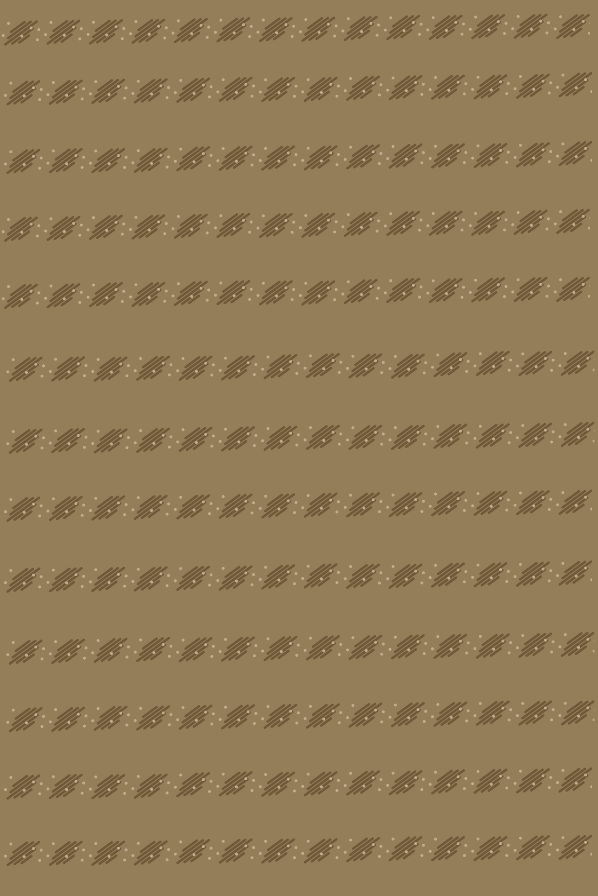
Reproduce this pattern procedurally as a WebGL 1 fragment shader.

```glsl
precision highp float;
// Thirteen slanting rows of slanted brush hatching with pale specks on tan.

uniform vec2 u_resolution;

const float HEIGHT = 768.0;   // design units down the canvas
const float ROWS = 13.0;
const float COLUMNS = 14.0;
const float PITCH = 36.4;     // spacing of motifs along a row
const float TILT = 0.0125;    // rise of each row to the right

const vec3 TAN = vec3(0.58, 0.49, 0.35);
const vec3 BROWN = vec3(0.44, 0.35, 0.22);
const vec3 CREAM = vec3(0.76, 0.67, 0.55);

float hash(vec2 p) {
  return fract(sin(dot(p, vec2(127.1, 311.7))) * 43758.5);
}

// Gradient noise along x, with a separate track for each seed
float gradientNoise(float x, float seed) {
  float i = floor(x);
  float f = x - i;
  float a = (hash(vec2(i, seed)) * 2.0 - 1.0) * f;
  float b = (hash(vec2(i + 1.0, seed)) * 2.0 - 1.0) * (f - 1.0);
  return mix(a, b, f * f * (3.0 - 2.0 * f)) * 2.0;
}

float coverage(float dist, float pixel) {
  return 1.0 - smoothstep(-0.5 * pixel, 0.5 * pixel, dist);
}

float capsule(vec2 p, float halfLength, float radius) {
  p.x -= clamp(p.x, -halfLength, halfLength);
  return length(p) - radius;
}

float speck(vec2 p, vec2 centre) {
  return length(p - centre) - 1.25;
}

// Five parallel strokes, longest in the middle
float hatching(vec2 p) {
  vec2 along = normalize(vec2(0.81, 0.58));
  vec2 q = vec2(dot(p, along), dot(p, vec2(-along.y, along.x)));
  float d = 1e3;
  for (int i = -2; i <= 2; i++) {
    float k = float(i);
    float halfLength = 16.5 - 5.2 * abs(k) + 0.5 * k;
    d = min(d, capsule(q - vec2(0.4 * k, 2.9 * k), halfLength, 1.05));
  }
  return d;
}

float specks(vec2 p) {
  float d = min(speck(p, vec2(-10.7, 8.4)), speck(p, vec2(-15.3, -2.0)));
  d = min(d, min(speck(p, vec2(0.7, -2.7)), speck(p, vec2(8.7, 4.2))));
  return min(d, min(speck(p, vec2(15.3, 2.7)), speck(p, vec2(14.0, -6.0))));
}

// Distance of a row's first motif from the top, with uneven spacing
float rowDepth(float row) {
  float t = row * 3.14159 / (ROWS - 1.0);
  float drift = 4.0 * sin(t) + 5.3 * sin(2.0 * t) + 1.2 * sin(3.0 * t)
              + sin(4.0 * t) + 1.2 * sin(7.0 * t) + sin(8.0 * t);
  return 28.0 + 58.67 * row - drift;
}

// Sideways shift, alternating in pairs of rows
float rowShift(float row) {
  return 2.0 * step(4.5, row) + 1.414 * cos(1.5708 * (row - 1.5));
}

vec3 paintRow(vec3 colour, vec2 p, float row, float pixel) {
  vec2 q = p - vec2(19.0 + rowShift(row), HEIGHT - rowDepth(row));
  q.y -= TILT * q.x;
  float strip = coverage(q.x - 487.5, pixel);
  float column = clamp(floor(q.x / PITCH + 0.5), 0.0, COLUMNS - 1.0);
  q.x -= column * PITCH;
  q.y -= gradientNoise(column * 0.47 + 0.3, row);
  colour = mix(colour, BROWN, strip * coverage(hatching(q), pixel));
  return mix(colour, CREAM, strip * coverage(specks(q), pixel));
}

void main() {
  float pixel = HEIGHT / u_resolution.y;
  vec2 p = gl_FragCoord.xy * pixel;
  vec3 colour = TAN;
  for (int i = 0; i < 13; i++) {
    colour = paintRow(colour, p, float(i), pixel);
  }
  gl_FragColor = vec4(colour, 1.0);
}
```
